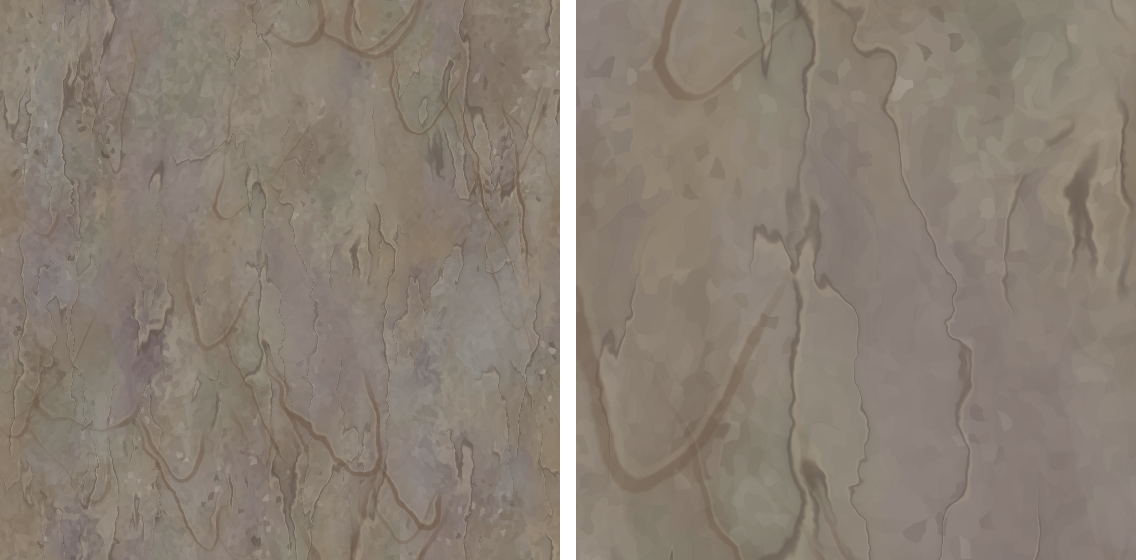
Left, the full canvas; right, a detail of the centre.
A Shadertoy shader for this texture:

```glsl
// Weathered taupe plaster with pastel stains, flaking vertical cracks and hanging brown vines.
// Flat paint dabs sample a smooth colour field near their cell centres; vines are sagging
// parabolas. All noise and distances wrap on the unit square, so the canvas tiles.

const vec3 UMBER  = vec3(0.500, 0.445, 0.392);
const vec3 SAND   = vec3(0.572, 0.534, 0.482);
const vec3 MAUVE  = vec3(0.535, 0.485, 0.485);
const vec3 VIOLET = vec3(0.450, 0.395, 0.415);
const vec3 SAGE   = vec3(0.500, 0.505, 0.440);
const vec3 MIST   = vec3(0.550, 0.550, 0.540);
const vec3 OCHRE  = vec3(0.565, 0.495, 0.400);
const vec3 BARK   = vec3(0.415, 0.330, 0.265);
const vec3 CRACK  = vec3(0.380, 0.330, 0.295);
const vec3 EDGE   = vec3(0.640, 0.590, 0.515);

float hash(vec2 p, float seed) {
    return fract(sin(dot(p, vec2(127.1, 311.7)) + seed * 74.7) * 43758.5453);
}

// Value noise that repeats after a whole number of cells
float noise(vec2 p, vec2 period, float seed) {
    vec2 i = floor(p), f = fract(p);
    f = f * f * (3.0 - 2.0 * f);
    vec2 a = mod(i, period), b = mod(i + 1.0, period);
    return mix(mix(hash(a, seed), hash(vec2(b.x, a.y), seed), f.x),
               mix(hash(vec2(a.x, b.y), seed), hash(b, seed), f.x), f.y);
}

float fbm(vec2 uv, vec2 freq, float seed) {
    float sum = 0.0, amp = 0.533;
    for (int i = 0; i < 4; i++) {
        sum += amp * noise(uv * freq, freq, seed + float(i));
        freq *= 2.0;
        amp *= 0.5;
    }
    return sum;
}

vec2 warp(vec2 uv, vec2 freq, float amount, float seed) {
    return uv + amount * (vec2(fbm(uv, freq, seed), fbm(uv, freq, seed + 9.0)) - 0.5);
}

float stain(vec2 uv, vec2 freq, float threshold, float seed) {
    return smoothstep(threshold, threshold + 0.14, fbm(uv, freq, seed));
}

// Soft-edged Voronoi dab: xy = centre of the cell, z = its random tone
vec3 dab(vec2 uv, vec2 count, float seed) {
    vec2 p = uv * count, base = floor(p);
    vec4 sum = vec4(0.0);
    for (int y = -1; y <= 1; y++)
    for (int x = -1; x <= 1; x++) {
        vec2 cell = base + vec2(x, y), id = mod(cell, count);
        vec2 centre = cell + 0.15 + 0.7 * vec2(hash(id, seed), hash(id, seed + 1.0));
        float weight = exp(-45.0 * dot(p - centre, p - centre));
        sum += weight * vec4(centre / count, hash(id, seed + 2.0), 1.0);
    }
    return sum.xyz / sum.w;
}

vec3 wallColor(vec2 uv) {
    float tone = mix(fbm(uv, vec2(6, 4), 1.0), fbm(uv, vec2(23, 7), 11.0), 0.5);
    vec3 color = mix(UMBER, SAND, smoothstep(0.30, 0.66, tone));
    color = mix(color, MAUVE, 0.60 * stain(uv, vec2(9, 6), 0.52, 21.0));
    color = mix(color, SAGE, 0.55 * stain(uv, vec2(13, 9), 0.58, 31.0));
    color = mix(color, MIST, 0.55 * stain(uv, vec2(11, 8), 0.58, 41.0));
    color = mix(color, OCHRE, 0.55 * stain(uv, vec2(14, 9), 0.59, 51.0));
    return mix(color, VIOLET, 0.65 * stain(uv, vec2(8, 6), 0.62, 61.0));
}

// Colour of one dab, picked a little off its centre so neighbours differ
vec3 dabColor(vec3 d, float scatter, float contrast) {
    float shift = d.z - 0.5;
    return wallColor(d.xy + scatter * shift * vec2(0.6, 1.0)) + contrast * shift;
}

// Dark crack with a lit rim and a shaded flake beside it, along a noise contour
vec3 addCracks(vec3 color, vec2 uv, vec2 freq, float strength, float seed) {
    float e = fbm(uv, freq, seed) - 0.5;
    float mask = strength * stain(uv, vec2(11, 7), 0.47, seed + 5.0);
    float shade = smoothstep(-0.004, 0.004, e) * exp(-max(e, 0.0) * 32.0);
    color = mix(color, CRACK, mask * 0.28 * shade);
    color = mix(color, EDGE, mask * 0.55 * (1.0 - smoothstep(0.004, 0.013, abs(e + 0.014))));
    return mix(color, CRACK, mask * 0.65 * (1.0 - smoothstep(0.003, 0.012, abs(e))));
}

// Sagging vine: x = signed distance, y = visibility that fades up both arms
vec2 vine(vec2 uv, vec2 lowest, float halfWidth, float height, float lean, float armRatio) {
    vec2 d = fract(uv - lowest + 0.5) - 0.5;
    d.x -= lean * d.y;
    float k = height / (halfWidth * halfWidth);
    float dist = (d.y - k * d.x * d.x) / sqrt(1.0 + 4.0 * k * k * d.x * d.x);
    float top = height * (d.x < 0.0 ? 1.0 : armRatio);
    return vec2(dist, 1.0 - smoothstep(0.55 * top, top, d.y));
}

vec3 addVine(vec3 color, vec2 v, float width, float strength) {
    float visible = v.y * strength;
    color = mix(color, BARK, 0.20 * visible * exp(-v.x * v.x / (14.0 * width * width)));
    float rim = 1.0 - smoothstep(0.2 * width, 0.7 * width, abs(v.x - 1.3 * width));
    color = mix(color, EDGE, 0.42 * visible * rim);
    return mix(color, BARK, 0.72 * visible * (1.0 - smoothstep(0.5 * width, width, abs(v.x))));
}

void mainImage(out vec4 fragColor, in vec2 fragCoord) {
    vec2 uv = fragCoord / iResolution.xy;
    vec2 rough = warp(warp(uv, vec2(7, 5), 0.05, 71.0), vec2(45, 36), 0.020, 81.0);

    // Painted ground: large, medium and small dabs, livelier in busy areas
    float busy = mix(0.55, 1.35, smoothstep(0.38, 0.62, fbm(uv, vec2(7, 5), 171.0)));
    vec3 large = dab(rough, vec2(17, 9), 91.0);
    vec3 medium = dab(rough, vec2(48, 30), 94.0);
    vec3 small = dab(rough, vec2(125, 100), 97.0);
    vec3 color = 0.30 * dabColor(large, 0.06, 0.05) + 0.35 * dabColor(medium, 0.08 * busy, 0.09 * busy)
               + 0.35 * dabColor(small, 0.06 * busy, 0.10 * busy);
    float fleck = smoothstep(0.5, 0.62, fbm(uv, vec2(9, 8), 181.0)) * busy;
    color += 0.05 * fleck * (smoothstep(0.95, 0.98, small.z) - smoothstep(0.05, 0.02, small.z));

    color = addCracks(color, rough, vec2(11, 2), 0.85, 101.0);
    color = addCracks(color, rough, vec2(19, 5), 0.65, 121.0);

    // Hanging vines of varied width, lean and arm length
    vec2 bent = warp(warp(uv, vec2(4, 4), 0.09, 141.0), vec2(28, 24), 0.016, 151.0);
    float wear = smoothstep(0.30, 0.55, fbm(uv, vec2(8, 7), 161.0));
    for (int i = 0; i < 23; i++) {
        vec2 id = vec2(i, 3);
        vec2 lowest = vec2(fract(float(i) * 0.618 + 0.1 * hash(id, 1.0)), hash(id, 2.0));
        float halfWidth = mix(0.035, 0.13, hash(id, 3.0));
        float height = mix(0.12, 0.36, hash(id, 4.0));
        vec2 v = vine(bent, lowest, halfWidth, height, hash(id, 5.0) - 0.5, mix(0.3, 1.1, hash(id, 6.0)));
        float width = mix(0.0025, 0.0055, hash(id, 7.0)) * (0.6 + 0.6 * wear);
        color = addVine(color, v, width, mix(0.35, 0.9, hash(id, 8.0)) * mix(0.3, 1.0, wear));
    }
    fragColor = vec4(color, 1.0);
}
```
